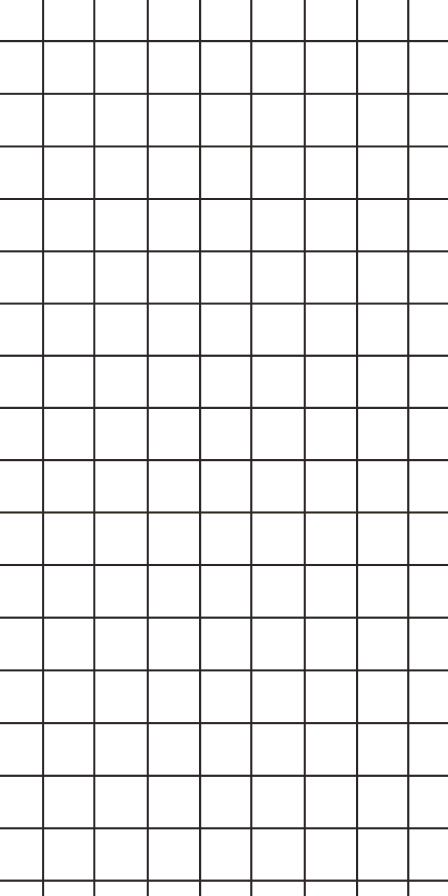
Reproduce this pattern procedurally as a Shadertoy shader.

```glsl
// Thin dark window-pane grid on white: 8 upright and 17 level lines.
// Each pixel finds its nearest line per axis, with slightly uneven spacing,
// and blends ink by box-filtered coverage. Units are canvas widths, from top left.

#define PITCH       vec2(0.1168, 0.11706)  // spacing between lines
#define FIRST_LINE  vec2(0.0954, 0.0917)   // offset of the first lines
#define LINE_WIDTH  0.0047
#define DRIFT       vec2(0.0017, 0.0013)   // unevenness of the spacing
#define DRIFT_CYCLE vec2(3.0, 12.0)        // lines per cycle of unevenness
#define DRIFT_LOW   vec2(1.0, 9.0)         // line index pulled back furthest
#define WIDTH_VARY  0.12                   // relative change of width per line
#define TINT_VARY   0.035                  // colour cast per line
#define INK         vec3(0.17, 0.15, 0.145)
#define PAPER       vec3(1.0)

const float TAU = 6.28319;

vec3 hash3(float n) {
    return fract(sin(n * vec3(12.99, 78.23, 39.43) + 1.7) * 4375.5);
}

// Share of the pixel covered by a line of the given width.
float lineCoverage(float dist, float width, float pixel) {
    float lower = max(dist - 0.5 * pixel, -0.5 * width);
    float upper = min(dist + 0.5 * pixel, 0.5 * width);
    return clamp((upper - lower) / pixel, 0.0, 1.0);
}

// Ink colour with a faint cast of its own for every line.
vec3 lineInk(float seed) {
    return INK + TINT_VARY * (hash3(seed) - 0.5);
}

void mainImage(out vec4 fragColor, in vec2 fragCoord) {
    float pixel = 1.0 / iResolution.x;
    vec2 pos = vec2(fragCoord.x, iResolution.y - fragCoord.y) * pixel;

    // Nearest line on each axis and the distance to it
    vec2 index = floor((pos - FIRST_LINE) / PITCH + 0.5);
    vec2 drift = -DRIFT * cos(TAU * (index - DRIFT_LOW) / DRIFT_CYCLE);
    vec2 dist = abs(pos - FIRST_LINE - index * PITCH - drift);

    // Separate seeds for upright and level lines
    vec2 seed = index + vec2(3.0, 41.0);
    vec2 vary = vec2(hash3(seed.x + 0.5).x, hash3(seed.y + 0.5).x) - 0.5;
    vec2 width = LINE_WIDTH * (1.0 + WIDTH_VARY * vary);

    // Lay the upright lines, then the level ones
    vec3 color = PAPER;
    color = mix(color, lineInk(seed.x), lineCoverage(dist.x, width.x, pixel));
    color = mix(color, lineInk(seed.y), lineCoverage(dist.y, width.y, pixel));
    fragColor = vec4(color, 1.0);
}
```
